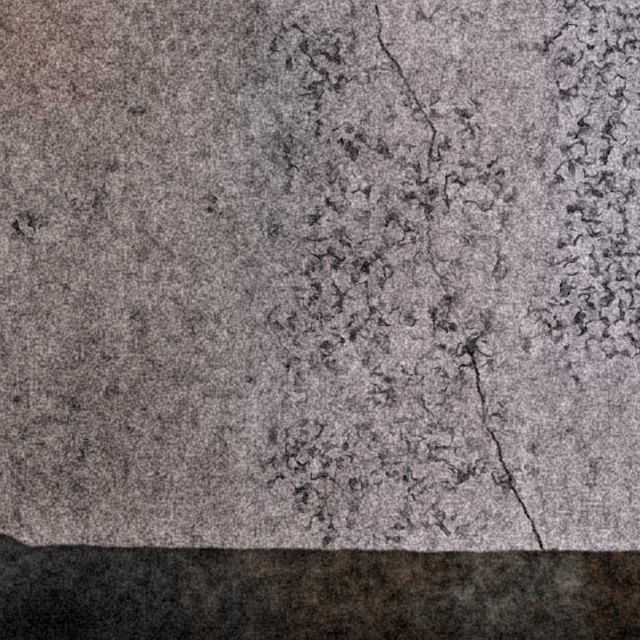
This texture is drawn by a Shadertoy shader. Its source:

```glsl
// Weathered plaster wall above a dark, stained skirting band.
// Layered gradient noise gives stains, broken pitting, flecks and grain;
// soft ellipses place the grime, and a jittered polyline forms the crack.

vec2 hashGradient(vec2 cell) {
    uvec2 v = uvec2(ivec2(cell)) * 1664525u + 1013904223u;
    v.x += v.y * 1664525u;
    v.y += v.x * 1664525u;
    v ^= v >> 16u;
    v.x += v.y * 1664525u;
    v.y += v.x * 1664525u;
    v ^= v >> 16u;
    float angle = float(v.x & 65535u) / 65536.0 * 6.28319;
    return vec2(cos(angle), sin(angle));
}

float gradientNoise(vec2 p) {
    vec2 i = floor(p), f = p - i;
    vec2 u = f * f * f * (f * (f * 6.0 - 15.0) + 10.0);
    vec2 e = vec2(1, 0);
    float a = dot(hashGradient(i), f);
    float b = dot(hashGradient(i + e.xy), f - e.xy);
    float c = dot(hashGradient(i + e.yx), f - e.yx);
    float d = dot(hashGradient(i + e.xx), f - e.xx);
    return 1.4 * mix(mix(a, b, u.x), mix(c, d, u.x), u.y);
}

float fbm(vec2 p, int octaves) {
    float sum = 0.0, amp = 0.5;
    for (int i = 0; i < octaves; i++) {
        sum += amp * gradientNoise(p);
        p = mat2(1.6, 1.2, -1.2, 1.6) * p + 7.3;
        amp *= 0.6;
    }
    return sum;
}

float softEllipse(vec2 p, vec2 center, vec2 radius) {
    vec2 d = (p - center) / radius;
    return exp(-dot(d, d));
}

float segmentDistance(vec2 p, vec2 a, vec2 b) {
    vec2 ab = b - a;
    return length(p - a - ab * clamp(dot(p - a, ab) / dot(ab, ab), 0.0, 1.0));
}

// Grime clusters: center, radius, strength
float grimeDensity(vec2 p) {
    const vec4 clusters[12] = vec4[](
        vec4(.49, .91, .060, .65), vec4(.54, .76, .035, .60),
        vec4(.335, .675, .025, .75), vec4(.55, .59, .050, .60),
        vec4(.53, .49, .045, .70), vec4(.70, .73, .070, .60),
        vec4(.72, .45, .040, .75), vec4(.47, .26, .060, .65),
        vec4(.90, .505, .040, .65), vec4(.98, .515, .045, .65),
        vec4(.04, .65, .045, .55), vec4(.16, .68, .050, .50));
    float density = 0.0;
    for (int i = 0; i < 12; i++)
        density += clusters[i].w * softEllipse(p, clusters[i].xy, clusters[i].zz);
    density += 0.68 * smoothstep(.83, .89, p.x) * smoothstep(.36, .54, p.y);
    density += 0.38 * softEllipse(p, vec2(.66, .55), vec2(.18, .5));
    density += 0.30 * softEllipse(p, vec2(.64, .24), vec2(.20, .10));
    density += 0.30 * softEllipse(p, vec2(.48, .62), vec2(.09, .40));
    return density + 0.28 * softEllipse(p, vec2(.10, .32), vec2(.25, .13));
}

float crackMask(vec2 p) {
    const vec2 path[13] = vec2[](
        vec2(.586, .99), vec2(.594, .94), vec2(.625, .889), vec2(.651, .841),
        vec2(.677, .792), vec2(.667, .70), vec2(.671, .61), vec2(.697, .544),
        vec2(.729, .466), vec2(.746, .414), vec2(.757, .345), vec2(.789, .27),
        vec2(.849, .142));
    p.x += .010 * fbm(vec2(p.y * 32.0, 3.5), 4);
    float d = 1.0;
    for (int i = 0; i < 12; i++) d = min(d, segmentDistance(p, path[i], path[i + 1]));
    float broken = smoothstep(-.35, .15, gradientNoise(vec2(p.y * 26.0, 8.5)));
    float faint = smoothstep(.42, .50, p.y) * (1.0 - smoothstep(.76, .81, p.y));
    return (1.0 - smoothstep(.0004, .0040, d)) * mix(.5, 1.0, broken) * (1.0 - .5 * faint);
}

vec3 wallColor(vec2 p) {
    float broad = fbm(p * 4.0, 3);
    vec3 color = mix(vec3(.53, .482, .472), vec3(.645, .597, .625),
                     smoothstep(.18, .85, p.x + .2 * broad));
    color += .05 * broad + .11 * fbm(p * vec2(19, 14) + 4.0, 3);
    color += .17 * fbm(p * vec2(64, 56) + 1.0, 3);
    // Large tints: green-grey veil, brown corner, dim lower left
    float veil = softEllipse(p, vec2(.45, .87), vec2(.09, .14))
               + .7 * softEllipse(p, vec2(.42, .58), vec2(.11, .22));
    color -= veil * vec3(.065, .04, .04);
    color += softEllipse(p, vec2(.05, .94), vec2(.14, .13)) * vec3(-.01, -.035, -.05);
    color -= .07 * softEllipse(p, vec2(.12, .33), vec2(.25, .15));
    color += .04 * softEllipse(p, vec2(.58, .43), vec2(.09, .10));
    color += .05 * smoothstep(.19, .15, p.y);
    color += vec3(.02, .035, .045) * smoothstep(.83, .9, p.x) * smoothstep(.36, .6, p.y);
    // Pitting: soft broken curls and ragged flecks where the grime is dense
    float density = grimeDensity(p);
    vec2 warped = p + .014 * vec2(fbm(p * 42.0, 2), fbm(p * 42.0 + 9.0, 2));
    float curls = 1.0 - smoothstep(.02, .26, abs(gradientNoise(warped * 40.0)));
    curls *= smoothstep(-.30, .20, gradientNoise(p * 52.0 + 2.0));
    float flecks = smoothstep(.04, .34, fbm(warped * 48.0 + 6.0, 3));
    float patches = smoothstep(.12, .78, density + .55 * gradientNoise(p * 21.0 + 5.0));
    float pits = min(.85 * curls + .7 * flecks, 1.0);
    color *= 1.0 - .68 * pits * patches - .17 * flecks * (1.0 - patches);
    return mix(color, vec3(.14, .11, .11), .9 * crackMask(p));
}

vec3 skirtingColor(vec2 p) {
    float drift = p.x + .16 * fbm(p * 12.0 + 8.0, 4);
    vec3 color = mix(vec3(.158, .153, .150), vec3(.205, .168, .135), smoothstep(.25, .55, drift));
    color = mix(color, vec3(.235, .22, .20), smoothstep(.66, .77, drift));
    color = mix(color, vec3(.19, .145, .11), smoothstep(.86, .95, drift));
    color *= 1.0 - .65 * softEllipse(p, vec2(.09, .035), vec2(.08, .05));
    color *= .70 + .42 * smoothstep(0.0, .09, p.y);
    return color * max(.2, 1.0 + .7 * fbm(p * 14.0 + 2.0, 3) + .9 * fbm(p * 50.0, 3));
}

void mainImage(out vec4 fragColor, in vec2 fragCoord) {
    vec2 p = fragCoord / iResolution.xy;
    float edge = mix(.147, .139, smoothstep(.1, .8, p.x)) + .019 * smoothstep(.055, .0, p.x)
               + .005 * fbm(vec2(p.x * 14.0, 1.5), 4);
    float above = smoothstep(-.003, .003, p.y - edge);
    vec3 color = mix(skirtingColor(p), wallColor(p), above);
    color *= 1.0 - .2 * softEllipse(p, vec2(p.x, edge - .005), vec2(1, .005));
    float grain = gradientNoise(p * 237.0) + .6 * gradientNoise(p * 151.0 + 3.0);
    color += grain * mix(.085, .165, above);
    fragColor = vec4(clamp(color, 0.0, 1.0), 1.0);
}
```
